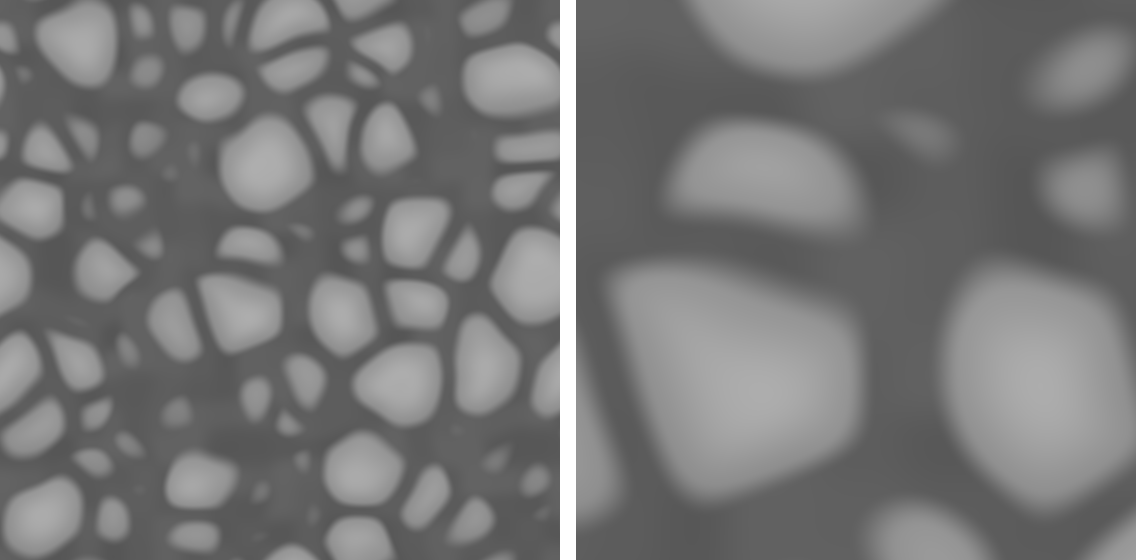
Left, the full canvas; right, a detail of the centre.
This texture map is drawn by a WebGL 1 fragment shader. Its source:

```glsl
precision highp float;
uniform vec2 u_resolution;

const float GRID = 10.0;

vec3 hash3(vec2 cell) {
  cell = mod(cell, GRID);
  vec3 q = vec3(dot(cell, vec2(127.1, 311.7)), dot(cell, vec2(269.5, 183.3)), dot(cell, vec2(419.2, 371.9)));
  return fract(sin(q + 3.7) * 43758.55);
}

// Smooth tiling noise, three channels
vec3 noise3(vec2 p) {
  vec2 i = floor(p), f = fract(p);
  f = f * f * f * (f * (f * 6.0 - 15.0) + 10.0);
  return mix(mix(hash3(i), hash3(i + vec2(1.0, 0.0)), f.x),
             mix(hash3(i + vec2(0.0, 1.0)), hash3(i + 1.0), f.x), f.y);
}

// Stone centre in xy, radius in z: many small, few large
vec3 stoneAt(vec2 cell) {
  vec3 h = hash3(cell);
  return vec3(cell + 0.08 + 0.84 * h.xy, 0.37 + 0.8 * h.z * h.z);
}

float powerDistance(vec2 p, vec3 stone) {
  vec2 d = p - stone.xy;
  return dot(d, d) - stone.z * stone.z;
}

void main() {
  vec2 uv = gl_FragCoord.xy / u_resolution;
  vec2 p = uv * GRID;
  p += 0.32 * (noise3(p + 0.5).xy - 0.5);
  vec2 base = floor(p);

  // Find the stone that owns this point
  vec3 stone = vec3(0.0);
  vec2 id = vec2(0.0);
  float nearest = 100.0;
  for (int y = -2; y <= 2; y++) {
    for (int x = -2; x <= 2; x++) {
      vec2 cell = base + vec2(float(x), float(y));
      vec3 candidate = stoneAt(cell);
      float d = powerDistance(p, candidate);
      if (d < nearest) {
        nearest = d;
        stone = candidate;
        id = cell;
      }
    }
  }

  // Soft minimum of the distances to the borders with the neighbours
  float sum = 0.0;
  for (int y = -3; y <= 3; y++) {
    for (int x = -3; x <= 3; x++) {
      vec3 other = stoneAt(base + vec2(float(x), float(y)));
      float gap = length(other.xy - stone.xy);
      if (gap > 0.01) {
        sum += exp(-11.0 * (powerDistance(p, other) - nearest) / (2.0 * gap));
      }
    }
  }

  // Cut each stone to its own irregular polygon
  vec2 local = p - stone.xy;
  vec3 shape = hash3(id + vec2(3.3, 7.7));
  for (int i = 0; i < 6; i++) {
    float k = float(i);
    float angle = 1.0472 * (k + 0.7 * fract(shape.x * 7.0 + k * 0.618)) + 6.283 * shape.y;
    float reach = stone.z * (0.86 + 0.3 * fract(shape.z * 5.0 + k * 0.414));
    sum += exp(-11.0 * (reach - dot(local, vec2(cos(angle), sin(angle)))));
  }
  float inset = -log(sum) / 11.0 - 0.035;

  // Soft shoulder with a shallow dome and a slight tilt
  float body = smoothstep(0.0, 0.2, inset);
  float dome = smoothstep(0.0, 0.65, inset);
  float top = mix(0.2, 0.31, smoothstep(0.37, 0.8, stone.z));
  vec2 tilt = vec2(0.03 * (shape.x - 0.5), 0.025);
  float ground = 0.335 + 0.055 * noise3(p * 2.0).z;
  float grey = mix(ground, 0.365, body) + top * (0.6 * body + 0.4 * dome);
  grey += body * dot(local, tilt) / stone.z;
  grey += body * 0.02 * (noise3(p * 2.0 + 4.0).x - 0.5);
  gl_FragColor = vec4(vec3(grey), 1.0);
}
```
